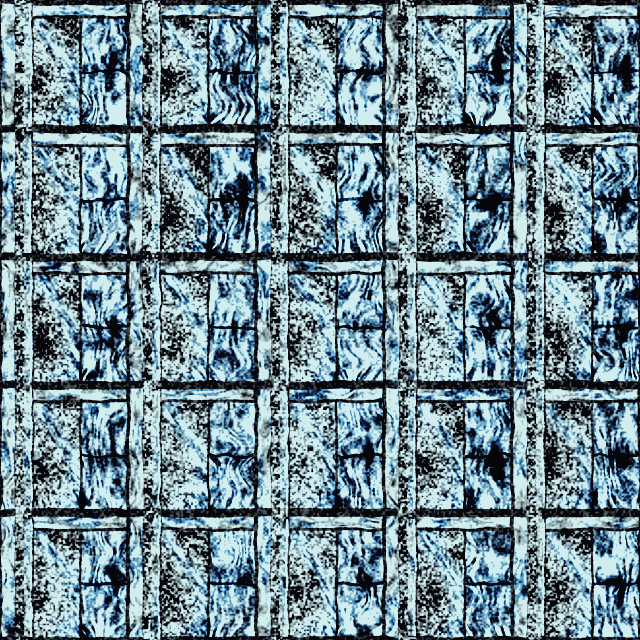
Write a three.js fragment shader that draws this pattern.

```glsl
// Five by five weathered window frames: post, strip and beam around a speckled
// left pane and a fibrous blue right pane. Box masks set the tone of each part,
// value noise adds grain, and a two-way ramp inks the tone grey or blue.
varying vec2 vUv;

float hash(vec2 p) {
  vec3 a = fract(p.xyx * 0.1031);
  a += dot(a, a.yzx + 33.33);
  return fract((a.x + a.y) * a.z);
}

float noise(vec2 p) {
  vec2 i = floor(p), f = fract(p);
  f = f * f * (3.0 - 2.0 * f);
  return mix(mix(hash(i), hash(i + vec2(1, 0)), f.x),
             mix(hash(i + vec2(0, 1)), hash(i + vec2(1, 1)), f.x), f.y);
}

// Soft-edged rectangle between two corners
float box(vec2 p, vec2 lo, vec2 hi) {
  vec2 d = min(p - lo, hi - p);
  return smoothstep(-0.005, 0.007, min(d.x, d.y));
}

// Soft elliptical spot
float spot(vec2 p, vec2 centre, vec2 radius) {
  vec2 d = (p - centre) / radius;
  return exp(-dot(d, d));
}

// Black through grey or blue to pale cyan
vec3 ink(float tone, float blue) {
  vec3 deep = mix(vec3(0.28, 0.32, 0.33), vec3(0.04, 0.15, 0.34), blue);
  vec3 middle = mix(vec3(0.57, 0.67, 0.69), vec3(0.33, 0.61, 0.77), blue);
  vec3 c = mix(vec3(0.02, 0.02, 0.04), deep, smoothstep(0.06, 0.24, tone));
  c = mix(c, middle, smoothstep(0.22, 0.46, tone));
  return mix(c, vec3(0.82, 0.93, 0.93), smoothstep(0.44, 0.76, tone));
}

void main() {
  // Cell space, y running down, with slightly wavering edges
  vec2 q = vec2(vUv.x, 1.0 - vUv.y) * 5.0;
  vec2 w = q + 0.018 * (vec2(noise(q * 9.0), noise(q * 9.0 + 40.0)) - 0.5);
  vec2 id = floor(w), t = fract(w);
  float wear = hash(id + 7.0), age = hash(id + 23.0);

  // Parts of the frame
  float post = box(t, vec2(0.015, 0.035), vec2(0.115, 0.975));
  float strip = box(t, vec2(0.185, 0.055), vec2(0.25, 0.975));
  float beam = box(t, vec2(0.26, 0.04), vec2(0.985, 0.125));
  float leftPane = box(t, vec2(0.264, 0.147), vec2(0.62, 0.975));
  float rightPane = box(t, vec2(0.638, 0.147), vec2(0.988, 0.975));

  // Grain: speckle, upright fibre, level fibre and broad patches
  float bend = noise(q * 6.0);
  float speck = mix(noise(q * 66.0), noise(q * 41.0 + 9.0), 0.35) - 0.5;
  float upright = noise(vec2(q.x * 46.0 + bend * 7.0, q.y * 13.0)) - 0.5;
  float level = noise(vec2(q.x * 12.0, q.y * 44.0 + bend * 6.0)) - 0.5;
  float patches = noise(q * 5.0 + 17.0) - 0.5;
  float blots = noise(q * 13.0 + 31.0) - 0.5;

  // Dark gaps, speckled only beside the post
  float gap = smoothstep(0.11, 0.13, t.x) * smoothstep(0.26, 0.24, t.x);
  float tone = 0.08 + 0.24 * gap + 0.7 * blots * gap + speck * (0.5 + 1.3 * gap);
  float blue = 0.0;

  // Frame timbers
  tone = mix(tone, 0.64 + 0.5 * blots + 0.9 * upright + 0.7 * speck, post);
  blue = mix(blue, smoothstep(-0.18, 0.22, noise(q * vec2(14.0, 5.0)) - 0.5), post);
  tone = mix(tone, 0.6 + 0.4 * blots + 0.5 * upright + 1.1 * speck, strip);
  tone += 0.35 * strip * smoothstep(0.012, 0.004, abs(t.x - 0.242));
  blue = mix(blue, 0.35 + patches, strip);
  tone = mix(tone, 0.64 + 0.4 * blots + 0.9 * level + 0.7 * speck, beam);
  blue = mix(blue, smoothstep(-0.2, 0.25, noise(q * vec2(7.0, 16.0)) - 0.5), beam);

  // Left pane: chalky speckle crossed by a sweeping blue band
  float curve = 0.31 + 0.28 * smoothstep(0.12, 0.65, t.y) + 0.06 * patches;
  float band = spot(vec2(t.x, 0.0), vec2(curve, 0.0), vec2(0.075, 1.0));
  float slant = noise(vec2((q.x - 0.6 * q.y) * 40.0, q.y * 15.0)) - 0.5;
  float chalk = 0.52 + 0.5 * patches + 0.4 * blots + 1.7 * speck;
  chalk -= 0.45 * spot(t, vec2(0.31, 0.66), vec2(0.09, 0.13)) * (0.5 + age);
  chalk -= 0.5 * spot(t, vec2(0.42, 0.17), vec2(0.13, 0.045));
  chalk -= 0.35 * spot(t, vec2(0.58, 0.3), vec2(0.05, 0.12)) * (0.4 + wear);
  float sweep = 0.62 + 0.3 * blots + 1.0 * slant + 0.8 * speck;
  tone = mix(tone, mix(chalk, sweep, band), leftPane);
  float foot = spot(t, vec2(0.5, 0.95), vec2(0.16, 0.09));
  blue = mix(blue, clamp(0.85 * band + 0.7 * foot + 0.5 * patches, 0.0, 1.0), leftPane);

  // Right pane: blue fibres, a cross bar and a smoky spindle
  float fibre = 0.58 + 0.3 * patches + 0.3 * blots + 1.05 * upright + 0.8 * speck;
  float smoke = spot(t, vec2(0.84 + 0.06 * age, 0.57), vec2(0.045, 0.17));
  fibre -= smoke * (0.15 + 0.7 * wear);
  fibre -= 0.22 * spot(t, vec2(0.82, 0.57), vec2(0.2, 0.07));
  fibre -= 0.7 * smoothstep(0.016, 0.004, abs(t.y - 0.56 + 0.03 * blots));
  fibre += 0.5 * smoothstep(0.8, 0.97, t.y) * smoothstep(0.02, 0.2, upright);
  tone = mix(tone, fibre, rightPane);
  blue = mix(blue, 0.85 + 0.5 * patches, rightPane);

  // Soot at the foot of the divider and the top corner
  tone -= 0.9 * age * spot(t, vec2(0.655, 0.93), vec2(0.045, 0.06));
  tone -= 0.6 * wear * spot(t, vec2(0.97, 0.25), vec2(0.035, 0.12));

  gl_FragColor = vec4(ink(tone, clamp(blue, 0.0, 1.0)), 1.0);
}
```
